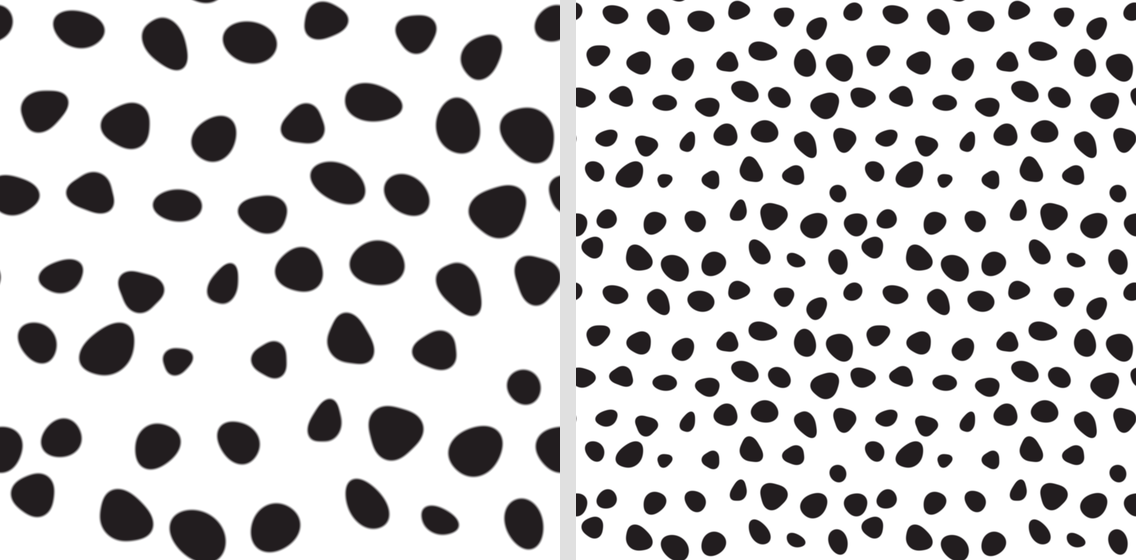
Left: one tile. Right: repeated 2 by 2.
This pattern is drawn by a WebGL 1 fragment shader. Its source:

```glsl
precision highp float;

uniform vec2 u_resolution;

const vec3 PAPER = vec3(1.0);
const vec3 INK = vec3(0.133, 0.114, 0.122);

const float CELLS = 7.0;          // spots per row and rows per tile
const float ROW_SHIFT = 3.0;      // whole cells gained over all rows
const float RADIUS_MIN = 0.17;    // spot sizes in cells, mostly mid-range
const float RADIUS_MAX = 0.38;
const float STRETCH_MAX = 1.25;   // long axis factor, short axis is its inverse
const float TILT_MAX = 1.5708;    // largest tilt from horizontal, small ones prevail
const float CORNER_MIN = 0.01;    // strength of the three rounded corners
const float CORNER_MAX = 0.105;
const float GAP = 0.04;           // half the clearance kept between cells
const float WAVE_HEIGHT = 0.2;    // vertical drift of the rows
const float WAVE_COUNT = 2.0;
const float EDGE = 0.0035;        // half width of the soft rim in canvas units
const float EDGE_CURVE = 1.25;    // above 1 the rim fades longer on its light side

const float TAU = 6.2831853;

float hash(vec2 cell, float seed) {
  return fract(sin(dot(cell, vec2(127.1, 311.7)) + seed * 74.7) * 43758.5453);
}

// Mean of two hashes: values near one half are the most frequent.
float peakedHash(vec2 cell, float seed) {
  return 0.5 * (hash(cell, seed) + hash(cell, seed + 10.0));
}

// Approximate signed distance to an ellipse with three soft corners.
float spotDistance(vec2 p, vec2 axes, float corner, float phase) {
  vec2 q = p / axes;
  axes *= 1.0 + corner * cos(3.0 * atan(q.y, q.x) + phase);
  float level = length(p / axes);
  float slope = length(p / (axes * axes));
  return level * (level - 1.0) / max(slope, 0.0001);
}

// Signed distance to the spot of one cell; p is relative to the cell centre.
float cellSpot(vec2 p, vec2 id, float columnX) {
  float radius = mix(RADIUS_MIN, RADIUS_MAX, peakedHash(id, 1.0));
  float stretch = mix(1.0, STRETCH_MAX, hash(id, 2.0));
  float corner = mix(CORNER_MIN, CORNER_MAX, hash(id, 3.0));
  float angle = TILT_MAX * (2.0 * peakedHash(id, 4.0) - 1.0);
  float phase = TAU * hash(id, 5.0);

  // Small spots roam further than large ones, so neighbours stay apart.
  float reach = radius * stretch * (1.0 + corner);
  float room = max(0.5 - GAP - reach, 0.03);
  vec2 offset = room * (2.0 * vec2(hash(id, 6.0), hash(id, 7.0)) - 1.0);
  offset.y += WAVE_HEIGHT * sin(TAU * WAVE_COUNT * columnX / CELLS);

  float c = cos(angle);
  float s = sin(angle);
  p = mat2(c, -s, s, c) * (p - offset);
  return spotDistance(p, radius * vec2(stretch, 1.0 / stretch), corner, phase);
}

void main() {
  vec2 p = gl_FragCoord.xy / u_resolution * CELLS;
  float nearest = CELLS;

  // Rows are staggered; wrapped cell numbers make the tile seamless.
  for (int j = -1; j <= 1; j++) {
    float row = floor(p.y) + float(j);
    float wrappedRow = mod(row, CELLS);
    float shift = ROW_SHIFT * wrappedRow / CELLS;
    for (int i = -1; i <= 1; i++) {
      float column = floor(p.x - shift) + float(i);
      vec2 centre = vec2(column + shift, row) + 0.5;
      vec2 id = vec2(mod(column, CELLS), wrappedRow);
      nearest = min(nearest, cellSpot(p - centre, id, centre.x));
    }
  }

  float cover = 1.0 - smoothstep(-EDGE, EDGE, nearest / CELLS);
  gl_FragColor = vec4(mix(PAPER, INK, pow(cover, EDGE_CURVE)), 1.0);
}
```
